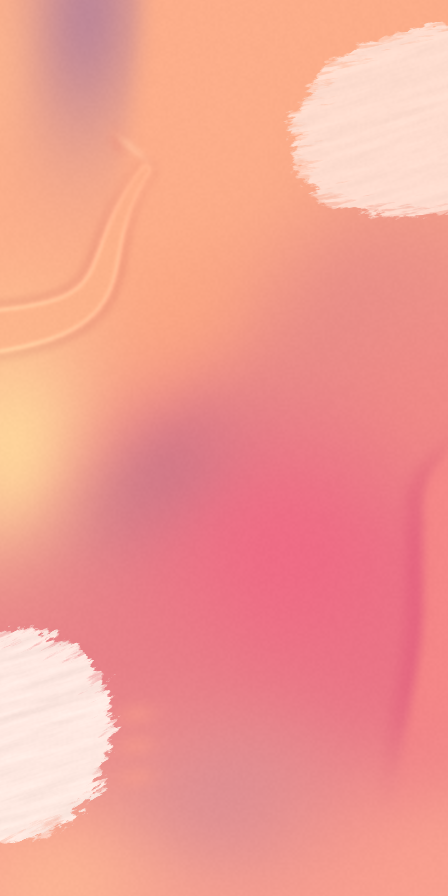
This background is drawn by a Shadertoy shader. Its source:

```glsl
// Soft peach and rose watercolor wash with a folded ribbon and two pale brush strokes.

float hash(vec2 p) {
    return fract(sin(dot(p, vec2(12.9898, 78.233))) * 43758.5453);
}

float noise(vec2 p) {
    vec2 i = floor(p), f = fract(p);
    f = f * f * (3.0 - 2.0 * f);
    return mix(mix(hash(i), hash(i + vec2(1, 0)), f.x),
               mix(hash(i + vec2(0, 1)), hash(i + vec2(1, 1)), f.x), f.y);
}

float fbm(vec2 p) {
    float sum = 0.0, gain = 0.5;
    for (int i = 0; i < 4; i++) {
        sum += gain * noise(p);
        p = mat2(1.6, 1.2, -1.2, 1.6) * p + 7.3;
        gain *= 0.5;
    }
    return sum / 0.9375;
}

vec2 rotate(vec2 p, float angle) {
    float c = cos(angle), s = sin(angle);
    return vec2(c * p.x + s * p.y, c * p.y - s * p.x);
}

// Gaussian falloff inside a tilted ellipse
float glow(vec2 p, vec2 center, vec2 radius, float angle) {
    vec2 q = rotate(p - center, angle) / radius;
    return exp(-dot(q, q));
}

// Distance to a tapering cubic curve: x = signed by half width, y = position along it
vec2 ribbon(vec2 p) {
    vec2 best = vec2(9.0, 0.0), last = vec2(-0.02, 1.26);
    for (int i = 1; i <= 28; i++) {
        float t = float(i) / 28.0, u = 1.0 - t;
        vec2 point = u * u * u * vec2(-0.02, 1.26) + 3.0 * u * u * t * vec2(0.32, 1.30)
                   + 3.0 * u * t * t * vec2(0.18, 1.42) + t * t * t * vec2(0.325, 1.62);
        vec2 a = p - last, b = point - last;
        float h = clamp(dot(a, b) / dot(b, b), 0.0, 1.0);
        float along = t - (1.0 - h) / 28.0;
        float d = length(a - b * h) - mix(0.046, 0.009, along);
        if (d < best.x) best = vec2(d, along);
        last = point;
    }
    return best;
}

// Ragged dry-brush coverage, with bristles running along the given angle
float brush(vec2 p, vec2 center, vec2 radius, float slope, float angle, float rough) {
    vec2 q = p - center;
    q.y -= slope * q.x;
    vec2 e = pow(abs(q / radius), vec2(2.2));
    float body = 1.0 - pow(e.x + e.y, 1.0 / 2.2);
    vec2 b = rotate(p, angle);
    float ragged = (fbm(b * vec2(16, 48)) - 0.5) * 0.20 + (fbm(b * vec2(60, 150)) - 0.5) * 0.16;
    float cover = smoothstep(-0.015, 0.025, body + ragged * rough);
    float dry = smoothstep(0.30, 0.62, fbm(b * vec2(22, 130)) + body * 1.5);
    return cover * mix(0.55, 1.0, dry);
}

void mainImage(out vec4 fragColor, in vec2 fragCoord) {
    vec2 p = fragCoord / iResolution.xy * vec2(1, 2);
    vec2 w = p + 0.05 * (vec2(fbm(p * 3.0), fbm(p * 3.0 + 19.0)) - 0.5);

    // Broad wash
    vec3 color = mix(vec3(0.97, 0.62, 0.56), vec3(0.91, 0.51, 0.53), smoothstep(0.0, 0.55, p.y));
    color = mix(color, vec3(0.99, 0.68, 0.54), smoothstep(0.85, 1.55, p.y + 0.35 * (0.5 - p.x)));
    color = mix(color, vec3(0.90, 0.54, 0.53), 0.75 * glow(w, vec2(0.74, 1.27), vec2(0.42, 0.21), 0.75));
    color = mix(color, vec3(0.96, 0.56, 0.52), 0.60 * glow(w, vec2(1.0, 1.08), vec2(0.25, 0.20), 0.0));
    color = mix(color, vec3(0.99, 0.66, 0.50), 0.65 * glow(w, vec2(0.38, 1.28), vec2(0.25, 0.18), 0.7));

    // Rose heart and mauve shadows
    color = mix(color, vec3(0.94, 0.41, 0.52), 0.90 * glow(w, vec2(0.67, 0.75), vec2(0.36, 0.27), -0.4));
    color = mix(color, vec3(0.92, 0.44, 0.52), 0.60 * glow(w, vec2(0.84, 0.46), vec2(0.20, 0.28), 0.0));
    color = mix(color, vec3(0.79, 0.46, 0.53), 0.75 * glow(w, vec2(0.34, 0.92), vec2(0.22, 0.11), 0.6));
    color = mix(color, vec3(0.85, 0.55, 0.58), 0.75 * glow(w, vec2(0.48, 0.21), vec2(0.28, 0.17), 0.1));

    // Warm light on the left and along the bottom
    color = mix(color, vec3(1.00, 0.84, 0.61), 0.95 * glow(w, vec2(0.01, 1.02), vec2(0.19, 0.28), -0.15));
    color = mix(color, vec3(0.99, 0.71, 0.58), 0.90 * glow(w, vec2(0.10, 0.02), vec2(0.25, 0.20), 0.0));
    color = mix(color, vec3(0.98, 0.63, 0.56), 0.75 * glow(w, vec2(0.98, 0.04), vec2(0.28, 0.20), 0.0));
    for (int i = 0; i < 3; i++) {
        vec2 spot = vec2(0.305, 0.265 + 0.07 * float(i));
        color = mix(color, vec3(0.98, 0.62, 0.54), 0.45 * glow(p, spot, vec2(0.045, 0.025), 0.1));
    }

    // Violet pool with a firmer right edge
    float poolEdge = 0.335 - 0.20 * pow(max(2.0 - p.y, 0.0), 1.5);
    float pool = glow(p, vec2(0.195, 1.98), vec2(0.13, 0.29), -0.06);
    color = mix(color, vec3(0.72, 0.51, 0.60), 0.88 * pool * smoothstep(0.03, -0.05, p.x - poolEdge));
    color = mix(color, vec3(1.00, 0.74, 0.57), 0.40 * glow(p, vec2(0.0, 1.86), vec2(0.07, 0.20), 0.0));

    // Ribbon with bright rims and a small curl above it
    vec2 band = ribbon(p);
    float fade = 1.0 - 0.6 * smoothstep(0.6, 1.0, band.y);
    color = mix(color, vec3(0.99, 0.70, 0.54), 0.75 * fade * smoothstep(0.004, -0.008, band.x));
    color += vec3(0.05, 0.07, 0.06) * fade * exp(-pow(band.x / 0.006, 2.0));
    color -= vec3(0.03, 0.05, 0.03) * fade * exp(-pow((band.x - 0.014) / 0.012, 2.0));
    color = mix(color, vec3(0.93, 0.57, 0.49), 0.50 * glow(p, vec2(0.262, 1.685), vec2(0.018, 0.03), 0.3));
    color = mix(color, vec3(1.00, 0.76, 0.62), 0.60 * glow(p, vec2(0.295, 1.67), vec2(0.045, 0.010), -0.7));

    // Curved fold near the right edge
    float fold = p.x - 0.937 - 0.08 * pow(smoothstep(0.84, 1.05, p.y), 2.0)
               + 0.06 * (1.0 - smoothstep(0.18, 0.65, p.y));
    float span = smoothstep(0.12, 0.50, p.y) * smoothstep(1.08, 0.90, p.y);
    color = mix(color, vec3(0.97, 0.54, 0.53), 0.80 * span * smoothstep(-0.008, 0.025, fold));
    color -= vec3(0.02, 0.05, 0.02) * span * exp(-pow((fold + 0.012) / 0.025, 2.0));

    // Pale brush strokes
    float upper = brush(p, vec2(0.965, 1.73), vec2(0.315, 0.213), 0.12, 0.15, 0.7);
    float lower = brush(p, vec2(0.0, 0.354), vec2(0.252, 0.236), 0.08, 0.45, 1.0);
    float streak = fbm(rotate(p, 0.3) * vec2(8, 70)) - 0.5;
    color = mix(color, vec3(1.00, 0.88, 0.83) + 0.05 * streak, 0.93 * upper);
    color = mix(color, vec3(1.00, 0.93, 0.90) + 0.09 * streak, 0.94 * lower);

    // Paper grain
    color += 0.012 * (noise(p * 180.0) - 0.5);
    fragColor = vec4(clamp(color, 0.0, 1.0), 1.0);
}
```
